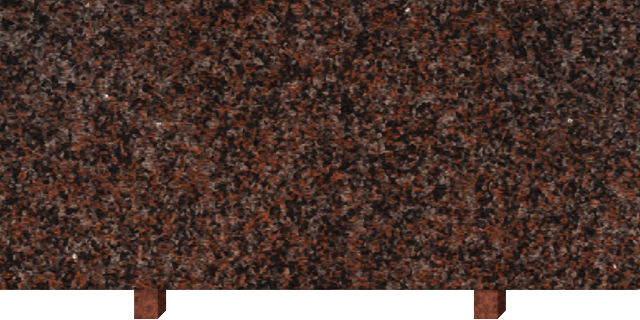
This texture is drawn by a WebGL 2 fragment shader. Its source:

```glsl
#version 300 es
precision highp float;
// Polished brown granite slab resting on two small stone blocks over white.
// Jittered grains pick a mineral from clumped random values and melt into each
// other; fine streaky noise adds grit, and broad noise adds a cool sheen.

#define GRAIN_SCALE 104.0
#define GRAIN_SHARPNESS 3.6
#define CLUMP_SCALE 36.0
#define CLUMPING 0.75
#define DARK_SHARE 0.35
#define GRIT_SCALE 190.0
#define GRIT 0.8
#define FLECK_SHARE 0.0005
#define SLAB_BOTTOM 0.094
#define BLOCK_START 0.419
#define BLOCK_SPACING 1.062

uniform vec2 u_resolution;
out vec4 outColor;

// Three random values in 0..1 for an integer lattice point.
vec3 hash3(vec2 cell, int seed) {
  uvec3 v = uvec3(ivec3(ivec2(cell), seed)) * 1664525u + 1013904223u;
  v.x += v.y * v.z; v.y += v.z * v.x; v.z += v.x * v.y;
  v ^= v >> 16u;
  v.x += v.y * v.z; v.y += v.z * v.x; v.z += v.x * v.y;
  return vec3(v >> 8u) / 16777216.0;
}

// Three independent channels of smooth value noise.
vec3 noise3(vec2 p, int seed) {
  vec2 i = floor(p), f = fract(p);
  f = f * f * (3.0 - 2.0 * f);
  vec3 low = mix(hash3(i, seed), hash3(i + vec2(1, 0), seed), f.x);
  vec3 high = mix(hash3(i + vec2(0, 1), seed), hash3(i + vec2(1, 1), seed), f.x);
  return mix(low, high, f.y);
}

// Mineral of one grain: black mica, brown, rust feldspar, grey or pale fleck.
vec3 mineral(vec2 cell, vec2 center) {
  vec3 r = hash3(cell, 7);
  vec3 clump = noise3(center * CLUMP_SCALE, 3) - 0.5;
  float tone = r.x + CLUMPING * clump.x;
  float kind = r.y + CLUMPING * clump.y;
  vec3 color = vec3(0.265, 0.185, 0.16);
  if (kind > 0.64) color = vec3(0.385, 0.19, 0.122);
  if (kind < 0.28) color = vec3(0.405, 0.318, 0.28);
  if (tone < DARK_SHARE) color = vec3(0.112, 0.088, 0.083);
  color *= 0.84 + 0.32 * r.z;
  if (hash3(cell, 11).x < FLECK_SHARE) color = vec3(0.85, 0.8, 0.77);
  return color;
}

// Soft cellular blend of neighbouring grains.
vec3 granite(vec2 p) {
  vec2 q = p * GRAIN_SCALE + 0.8 * (noise3(p * 90.0, 5).xy - 0.5);
  vec2 base = floor(q);
  vec3 sum = vec3(0);
  float total = 0.0;
  for (int y = -1; y <= 1; y++)
    for (int x = -1; x <= 1; x++) {
      vec2 cell = base + vec2(x, y);
      vec2 center = cell + 0.1 + 0.8 * hash3(cell, 1).xy;
      vec2 d = q - center;
      float w = exp(-GRAIN_SHARPNESS * dot(d, d));
      sum += w * mineral(cell, center / GRAIN_SCALE);
      total += w;
    }
  vec3 color = sum / max(total, 1e-6);

  // Fine grit, stretched sideways, and broad lighting
  float grit = noise3(p * vec2(0.6, 1.0) * GRIT_SCALE, 13).x - 0.5;
  color *= 1.0 + GRIT * grit;
  vec3 broad = noise3(p * 3.0, 17) - 0.5;
  color *= 1.02 + 0.16 * broad.x;
  float cool = exp(-8.0 * dot(p - vec2(0.1, 0.87), p - vec2(0.1, 0.87)))
             + exp(-9.0 * dot(p - vec2(1.95, 0.8), p - vec2(1.95, 0.8)));
  float grey = dot(color, vec3(0.3, 0.59, 0.11));
  return mix(color, grey * vec3(1.08, 1.03, 1.04) + 0.012, 0.3 * cool);
}

float above(float value, float edge, float px) {
  return clamp((value - edge) / px + 0.5, 0.0, 1.0);
}

void main() {
  float px = 1.0 / u_resolution.y;
  vec2 p = gl_FragCoord.xy * px;
  vec3 color = vec3(1);

  // Supporting blocks: lit front face and a shaded, receding side
  for (int i = 0; i < 2; i++) {
    vec2 b = p - vec2(BLOCK_START + BLOCK_SPACING * float(i), 0.003);
    float side = above(b.x, 0.074, px);
    float foot = max(0.0, b.x - 0.074) * 1.05;
    float mask = above(b.x, 0.0, px) * above(0.1, b.x, px) * above(b.y, foot, px);
    vec3 stone = mix(vec3(0.45, 0.24, 0.18), vec3(0.25, 0.12, 0.09), side);
    stone *= 0.62 + 0.45 * noise3(p * 75.0, 23).x + 0.35 * noise3(p * 170.0, 29).y;
    stone *= 1.0 - 0.3 * smoothstep(0.075, 0.092, b.y);
    color = mix(color, stone, mask);
  }

  // Slab in front, with a thin darkened lower edge
  vec3 slab = granite(p) * (0.8 + 0.2 * smoothstep(0.0, 0.012, p.y - SLAB_BOTTOM));
  color = mix(color, slab, above(p.y, SLAB_BOTTOM, px));
  outColor = vec4(clamp(color, 0.0, 1.0), 1.0);
}
```
